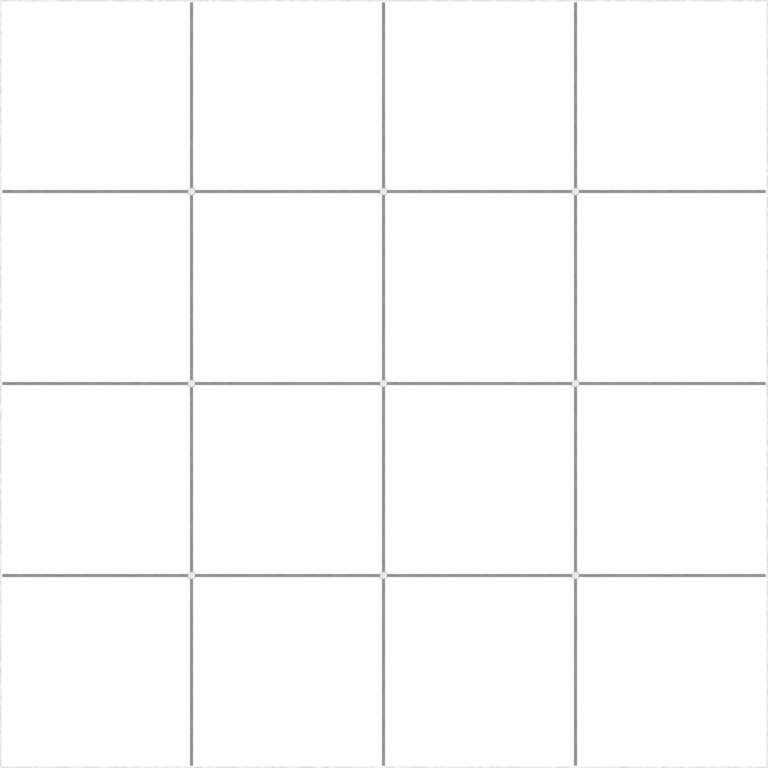
Reproduce this pattern procedurally as a Shadertoy shader.

```glsl
// Plain white square tiles with thin worn grey joints and pale round crossings.

const float TILES        = 4.0;      // repeats across and down
const float JOINT_HALF   = 0.00215;  // half width of a joint
const vec2  JOINT_SHIFT  = vec2(-0.0006, 0.0006);
const float JOINT_DARK   = 0.44;     // darkening at the joint core
const float JOINT_WEAR   = 0.10;     // relative variation along a joint
const float NODE_RADIUS  = 0.0045;   // pale disc at each crossing
const float NODE_SHADE   = 0.08;
const float NODE_RIM     = 0.16;
const float EDGE_WIDTH   = 0.0035;   // faint rim around the canvas
const float EDGE_SHADE   = 0.09;
const float GRAIN_SCALE  = 256.0;
const vec3  TILE_COLOR   = vec3(1.0);

float hash(vec2 p) {
    vec3 q = fract(vec3(p.xyx) * 0.1031);
    q += dot(q, q.yzx + 33.33);
    return fract((q.x + q.y) * q.z);
}

float valueNoise(vec2 p) {
    vec2 i = floor(p), f = fract(p);
    f = f * f * (3.0 - 2.0 * f);
    return mix(mix(hash(i), hash(i + vec2(1, 0)), f.x),
               mix(hash(i + vec2(0, 1)), hash(i + vec2(1, 1)), f.x), f.y);
}

// Flat core with a soft shoulder, never narrower than a pixel.
vec2 jointProfile(vec2 d, float pixel) {
    vec2 q = d / max(JOINT_HALF, 0.8 * pixel);
    q *= q;
    return exp(-q * q);
}

void mainImage(out vec4 fragColor, in vec2 fragCoord) {
    vec2 p = fragCoord / iResolution.xy;
    float pixel = 1.0 / min(iResolution.x, iResolution.y);
    float grain = valueNoise(p * GRAIN_SCALE);

    // Nearest interior joint in each direction
    vec2 joint = clamp(round(p * TILES), 1.0, TILES - 1.0) / TILES + JOINT_SHIFT;
    vec2 offset = p - joint;
    vec2 lines = jointProfile(abs(offset), pixel);

    // Joints stop just short of the canvas rim
    vec2 rim = min(p, 1.0 - p);
    lines *= smoothstep(0.5 * EDGE_WIDTH, 1.2 * EDGE_WIDTH, rim.yx);
    float shade = JOINT_DARK * max(lines.x, lines.y);
    shade *= 1.0 + JOINT_WEAR * (grain - 0.5);

    // Pale crossing with a soft darker outline
    float nodeDist = length(offset) - NODE_RADIUS;
    float soft = max(pixel, 0.001);
    float node = 1.0 - smoothstep(-soft, soft, nodeDist);
    float outline = exp(-pow(nodeDist / soft, 2.0));
    shade = mix(shade, NODE_SHADE, node);
    shade = max(shade, NODE_RIM * outline);

    // Speckled faint rim
    float edge = 1.0 - smoothstep(0.2 * EDGE_WIDTH, EDGE_WIDTH, min(rim.x, rim.y));
    shade = max(shade, EDGE_SHADE * edge * (0.5 + grain));

    fragColor = vec4(TILE_COLOR * (1.0 - shade), 1.0);
}
```
